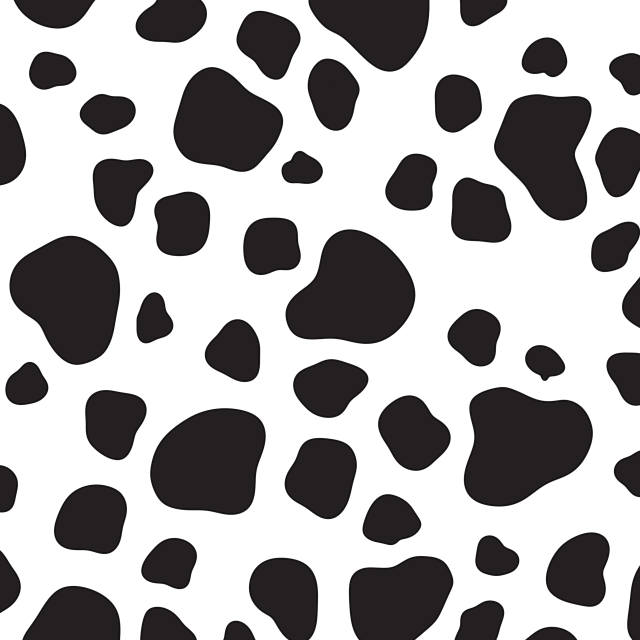
Write a Shadertoy shader that draws this pattern.

```glsl
// Cow-hide pattern: dark lobed spots of mixed size on white.
// Each jittered grid cell holds one wavy polar blob; neighbouring blobs
// push each other back softly, so a white gap always separates them.

const vec3 PAPER = vec3(1.0);
const vec3 INK = vec3(0.14, 0.12, 0.13);
const vec3 RIM = vec3(0.08, 0.07, 0.07);

const float CELLS = 6.5;                        // grid cells per canvas height
const float TILT = 0.32;                        // grid rotation in radians
const float JITTER = 0.5;                       // centre scatter, in cells
const vec2 SEED = vec2(17.0, 41.0);
const vec2 SMALL_RADIUS = vec2(0.034, 0.067);   // range of ordinary spots
const vec2 LARGE_RADIUS = vec2(0.086, 0.107);   // range of every fifth spot
const vec4 LOBES = vec4(0.13, 0.12, 0.075, 0.025); // waves 2 to 5 per turn
const float GAP = 0.032;                        // least white between spots
const float ROUNDING = 0.024;                   // softness of pushed corners
const float CROWDING = 0.009;                   // blend width of neighbours
const float EDGE = 0.0011;                      // half width of the outline blur
const float RIM_WIDTH = 0.0022;

vec4 hash4(vec2 p) {
    vec4 s = vec4(dot(p, vec2(127.1, 311.7)), dot(p, vec2(269.5, 183.3)),
                  dot(p, vec2(113.5, 271.9)), dot(p, vec2(246.1, 124.6)));
    return fract(sin(s) * 43758.5453);
}

float smoothMax(float a, float b, float k) {
    float h = max(k - abs(a - b), 0.0) / k;
    return max(a, b) + 0.25 * k * h * h;
}

// Approximate distance from p to the outline of the spot in one cell
float spotDistance(vec2 p, vec2 cell) {
    vec4 place = hash4(cell + SEED);
    vec4 phase = 6.2832 * hash4(cell + SEED + 57.0);
    vec4 strength = mix(vec4(0.4), vec4(1.0), hash4(cell + SEED + 113.0));

    vec2 centre = (cell + 0.5 + JITTER * (place.xy - 0.5)) / CELLS;
    bool isLarge = mod(cell.x + 2.0 * cell.y + 0.5, 5.0) < 1.0;
    vec2 range = isLarge ? LARGE_RADIUS : SMALL_RADIUS;
    float radius = mix(range.x, range.y, place.z);

    vec2 q = p - centre;
    float angle = atan(q.y, q.x + 1e-6);
    vec4 waves = cos(vec4(2.0, 3.0, 4.0, 5.0) * angle + phase);
    return length(q) - radius * (1.0 + dot(LOBES * strength, waves));
}

// Nearest spot, trimmed where the other spots come too close
float hideField(vec2 p) {
    vec2 home = floor(p * CELLS);
    float nearest = 1.0;
    float others = 1e-12;
    for (int y = -2; y <= 2; y++) {
        for (int x = -2; x <= 2; x++) {
            float d = spotDistance(p, home + vec2(x, y));
            others += exp(-max(d, nearest) / CROWDING);
            nearest = min(nearest, d);
        }
    }
    float rival = -CROWDING * log(others);
    float border = 0.5 * (nearest - rival + GAP);
    return smoothMax(nearest, border, ROUNDING);
}

void mainImage(out vec4 fragColor, in vec2 fragCoord) {
    vec2 uv = fragCoord / iResolution.y;
    float c = cos(TILT), s = sin(TILT);
    float field = hideField(mat2(c, s, -s, c) * uv);

    // Divide by the slope for an even edge width
    float slope = length(vec2(dFdx(field), dFdy(field))) * iResolution.y;
    float dist = field / max(slope, 0.3);
    float blur = max(EDGE, 0.6 / iResolution.y);

    // Flat ink with a slightly darker rim just inside the outline
    float rim = smoothstep(-blur - RIM_WIDTH, -blur - 0.5 * RIM_WIDTH, dist);
    vec3 spot = mix(INK, RIM, rim);
    fragColor = vec4(mix(spot, PAPER, smoothstep(-blur, blur, dist)), 1.0);
}
```
